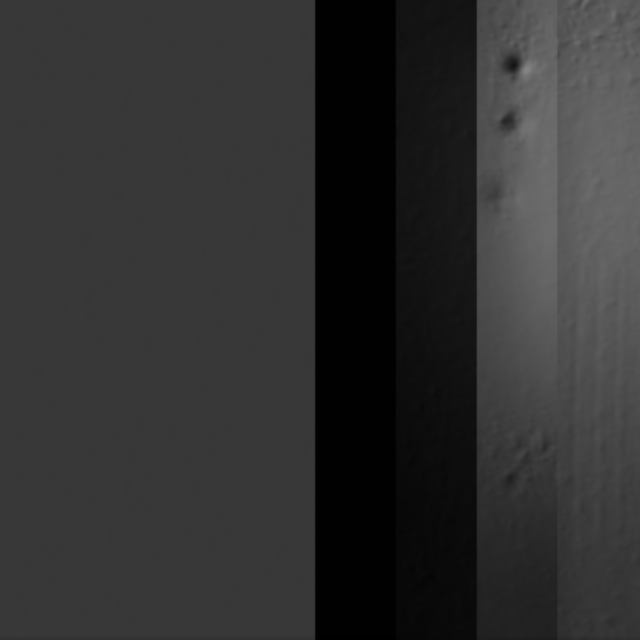
Reproduce this texture map procedurally as a Shadertoy shader.

```glsl
// Gray wall texture: a flat left half, then four vertical strips, each under
// its own soft light. Embossed cellular noise and layered sines add the dents,
// the grain and the faint vertical streaks.

vec2 hash2(vec2 p) {
    p = vec2(dot(p, vec2(127.1, 311.7)), dot(p, vec2(269.5, 183.3)));
    return fract(sin(p) * 4375.85);
}

// Smooth cellular height: soft bumps around scattered points
float cells(vec2 p) {
    vec2 id = floor(p), f = fract(p);
    float h = 0.0;
    for (int y = -1; y <= 1; y++)
    for (int x = -1; x <= 1; x++) {
        vec2 o = vec2(x, y);
        vec2 d = o + hash2(id + o) - f;
        h += exp(-7.0 * dot(d, d)) * (hash2(id + o + 19.0).x - 0.3);
    }
    return h;
}

float waves(vec2 p) {
    float s = 0.0, a = 0.5;
    for (int i = 0; i < 4; i++) {
        s += a * sin(p.x + 1.7 * sin(p.y)) * sin(p.y + 1.3 * sin(p.x * 0.7));
        p = mat2(1.5, 1.1, -1.1, 1.5) * p + 2.3;
        a *= 0.55;
    }
    return s;
}

float height(vec2 p) {
    vec2 q = p + 0.008 * vec2(waves(p * 34.0), waves(p * 31.0 + 5.0));
    return cells(q * vec2(44.0, 38.0)) + 0.5 * cells(q * 85.0);
}

// Slope toward the light at the upper left
float emboss(vec2 p) {
    return height(p + vec2(0.003, -0.002)) - height(p - vec2(0.003, -0.002));
}

float blob(vec2 p, vec2 center, vec2 size) {
    vec2 d = (p - center) / size;
    return exp(-dot(d, d));
}

// A dent with a dark heart and a lit lower right rim
float dent(vec2 p, vec2 center, float r) {
    vec2 d = (p - center) / r;
    return (dot(d, vec2(0.85, -0.3)) - 0.25) * exp(-dot(d, d));
}

void mainImage(out vec4 fragColor, in vec2 fragCoord) {
    vec2 uv = fragCoord / iResolution.xy;
    float x = uv.x, y = uv.y;
    float aa = 1.2 / iResolution.x;
    float relief = emboss(uv);
    float grain = waves(uv * vec2(48.0, 30.0));

    // Flat left half
    float flatGray = 0.219 + 0.004 * relief + 0.001 * grain;

    // Dim strip, lit from the upper right
    float dim = mix(0.035, 0.088, smoothstep(0.1, 0.75, y));
    dim *= 0.86 + 0.3 * smoothstep(0.62, 0.745, x);
    dim -= 0.025 * blob(uv, vec2(0.74, 1.0), vec2(0.08, 0.1));
    dim += 0.018 * relief + 0.002 * grain;

    // Bright strip, brightest above the middle and along its right side
    float across = smoothstep(0.745, 0.871, x);
    float bright = mix(0.13, 0.34, smoothstep(0.0, 0.65, y));
    bright += mix(-0.035, 0.055, across) * smoothstep(0.1, 0.65, y);
    bright += 0.03 * blob(uv, vec2(0.84, 0.72), vec2(0.07, 0.2));
    bright -= 0.025 * smoothstep(0.85, 1.0, y);
    float rough = 0.12 + 0.8 * blob(uv, vec2(0.81, 0.93), vec2(0.05, 0.08))
                + 0.6 * blob(uv, vec2(0.805, 0.8), vec2(0.035, 0.04))
                + 0.4 * blob(uv, vec2(0.785, 0.69), vec2(0.03, 0.05))
                + 0.45 * blob(uv, vec2(0.83, 0.29), vec2(0.07, 0.07));
    bright += 0.16 * rough * relief + 0.004 * grain;
    bright += 0.5 * dent(uv, vec2(0.811, 0.896), 0.016);
    bright += 0.25 * dent(uv, vec2(0.806, 0.806), 0.02);
    bright += 0.14 * dent(uv, vec2(0.785, 0.692), 0.025);
    bright += 0.1 * dent(uv, vec2(0.803, 0.248), 0.012);

    // Right strip, with streaks running down its lower half
    float side = mix(0.205, 0.365, smoothstep(0.0, 0.7, y));
    side += 0.035 * blob(uv, vec2(0.96, 0.72), vec2(0.08, 0.22));
    side -= 0.02 * smoothstep(0.82, 1.0, y) + 0.02 * (1.0 - smoothstep(0.871, 0.92, x));
    float streak = sin(x * 210.0 + sin(y * 9.0)) + 0.6 * sin(x * 390.0 + 2.0 * sin(y * 6.0));
    side += 0.007 * streak * smoothstep(0.08, 0.25, y) * (1.0 - smoothstep(0.5, 0.7, y));
    side += (0.035 + 0.07 * smoothstep(0.8, 0.95, y)) * relief + 0.004 * grain;

    // Lay the strips side by side
    float gray = mix(flatGray, 0.002, smoothstep(-aa, aa, x - 0.4925));
    gray = mix(gray, dim, smoothstep(-aa, aa, x - 0.6185));
    gray = mix(gray, bright, smoothstep(-aa, aa, x - 0.745));
    gray = mix(gray, side, smoothstep(-aa, aa, x - 0.871));
    gray *= 0.88 + 0.12 * smoothstep(0.0, 0.008, y);

    fragColor = vec4(vec3(clamp(gray, 0.0, 1.0)), 1.0);
}
```
